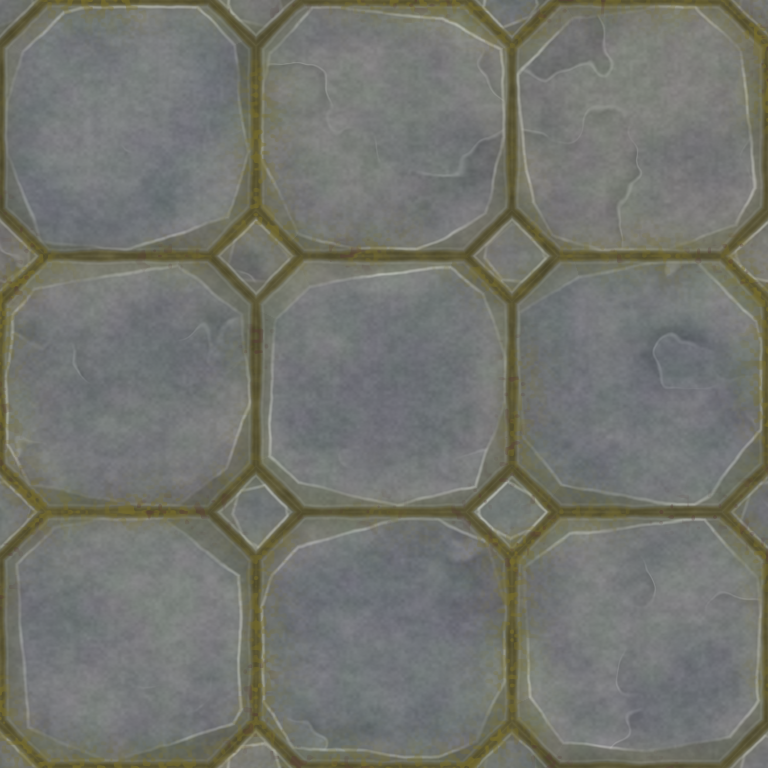
Reproduce this texture procedurally as a Shadertoy shader.

```glsl
// Worn slate paving: three by three octagonal slabs, small diamond insets and mossy joints.

float hash(vec2 p) {
    return fract(sin(dot(p, vec2(127.1, 311.7))) * 43758.5453);
}

float noise(vec2 p) {
    vec2 i = floor(p), f = fract(p);
    f = f * f * (3.0 - 2.0 * f);
    return mix(mix(hash(i), hash(i + vec2(1, 0)), f.x),
               mix(hash(i + vec2(0, 1)), hash(i + vec2(1, 1)), f.x), f.y);
}

float fbm(vec2 p) {
    float sum = 0.0, amp = 0.53;
    for (int i = 0; i < 4; i++) {
        sum += amp * noise(p);
        p = mat2(1.6, 1.2, -1.2, 1.6) * p + 5.3;
        amp *= 0.5;
    }
    return sum;
}

// Irregular chipped polygon: x = distance inside its edge, y = shade of the nearest facet
vec2 chippedTop(vec2 q, vec2 seed, float radius, float spread, float cornerReach) {
    vec2 nearest = vec2(1.0, 0.0);
    for (int k = 0; k < 9; k++) {
        vec2 h = seed * 7.3 + float(k) * vec2(1.7, 2.9);
        float angle = (float(k) + 0.7 * hash(h)) * 6.2832 / 9.0;
        vec2 normal = vec2(cos(angle), sin(angle));
        float reach = radius + spread * hash(h + 4.1) + cornerReach * abs(sin(2.0 * angle));
        float d = reach - dot(q, normal);
        if (d < nearest.x) nearest = vec2(d, dot(normal, vec2(-0.5, 0.4)) + hash(h + 9.2) - 0.5);
    }
    return nearest;
}

// Thin line around zero, never narrower than a pixel
float stroke(float d, float width, float px) {
    return 1.0 - smoothstep(0.0, max(width, 1.2 * px), abs(d));
}

void mainImage(out vec4 fragColor, in vec2 fragCoord) {
    vec2 p = 3.0 * fragCoord / iResolution.xy;
    float px = 3.0 / iResolution.y;
    vec2 q = fract(p) - 0.5, a = abs(q);

    // Joint layout: octagons on the cells, diamonds on the cell corners
    float corner = (0.82 - a.x - a.y) * 0.7071;
    bool isDiamond = corner < 0.0;
    float wobble = 0.016 * (fbm(p * 8.0) - 0.5);
    float joint = (isDiamond ? -corner : min(0.5 - max(a.x, a.y), corner)) + wobble;
    vec2 id = isDiamond ? mod(floor(p + 0.5), 3.0) + 11.0 : floor(p);
    vec2 local = isDiamond ? fract(p + 0.5) - 0.5 : q;

    // Raised top of each stone
    vec2 warp = 0.035 * vec2(fbm(p * 5.0 + 3.0) - 0.5, fbm(p * 5.0 + 17.0) - 0.5);
    vec2 top = isDiamond ? chippedTop(local + 0.4 * warp, id, 0.085, 0.05, 0.0)
                         : chippedTop(local + warp, id, 0.395, 0.075, 0.07);
    float rim = joint - 0.027;
    float plateau = min(top.x, rim);
    float onTop = smoothstep(-0.012, 0.012, plateau);

    // Slate with a tint per stone, cloudy patches and fine grain
    float cloud = fbm(p * 3.2 + id * 3.7);
    float grain = fbm(p * vec2(23.0, 31.0)) - 0.5;
    float tint = hash(id + 2.6) - 0.5;
    vec3 slate = mix(vec3(0.425, 0.437, 0.450), vec3(0.495, 0.503, 0.492),
                     smoothstep(0.25, 0.75, cloud));
    slate += tint * vec3(0.022, 0.008, -0.018);
    slate += 0.075 * grain + 0.035 * (noise(p * 75.0) - 0.5);
    slate += vec3(0.012, -0.004, 0.012) * (noise(p * 11.0 + 31.0) - 0.5) * 2.0;

    // Sloping chipped border
    vec3 slope = slate * vec3(0.96, 0.96, 0.89) + 0.035 * top.y;
    vec3 color = mix(slope, slate, onTop);

    // Shallow flakes: a shaded step with a pale broken lip
    float flake = fbm(p * 1.8 + id * 5.1 + 2.0 * warp) - 0.52;
    float flakeMask = onTop * smoothstep(0.46, 0.66, fbm(p * 2.6 + 41.0));
    color -= 0.05 * flakeMask * smoothstep(-0.09, 0.0, flake) * (1.0 - smoothstep(0.0, 0.012, flake));
    color += 0.075 * flakeMask * stroke(flake - 0.006, 0.011, px);

    // Pale worn edges of varying strength
    float wear = smoothstep(0.28, 0.72, fbm(p * 3.0 + 23.0));
    color += (0.04 + 0.16 * wear) * stroke(plateau, 0.011, px);
    color += 0.035 * wear * (1.0 - smoothstep(0.0, 0.07, abs(plateau - 0.02)));
    color += (isDiamond ? 0.13 : 0.06) * stroke(rim, 0.009, px);

    // Damp shade beside the joints, then the joints themselves
    float damp = exp(-max(joint, 0.0) * 24.0);
    color = mix(color, vec3(0.375, 0.365, 0.275), 0.6 * damp);
    vec3 mortar = mix(vec3(0.325, 0.310, 0.215), vec3(0.425, 0.400, 0.255), fbm(p * 14.0));
    mortar -= 0.05 * stroke(joint - 0.006, 0.012, px);
    color = mix(color, mortar + 0.08 * grain, 0.9 * (1.0 - smoothstep(0.011, 0.025, joint)));

    // Scattered moss and a few rusty specks
    float patches = smoothstep(0.38, 0.68, fbm(p * 2.7 + 7.0));
    float spread = patches * exp(-max(joint, 0.0) * 15.0);
    float specks = smoothstep(0.42, 0.72, noise(p * 62.0 + 9.0));
    color = mix(color, vec3(0.47, 0.43, 0.17), spread * (0.18 + 0.60 * specks));
    float rust = smoothstep(0.70, 0.85, noise(p * 48.0 + 53.0)) * smoothstep(0.5, 0.7, fbm(p * 3.0 + 61.0));
    color = mix(color, vec3(0.34, 0.23, 0.22), 0.55 * rust * damp);

    fragColor = vec4(color, 1.0);
}
```
